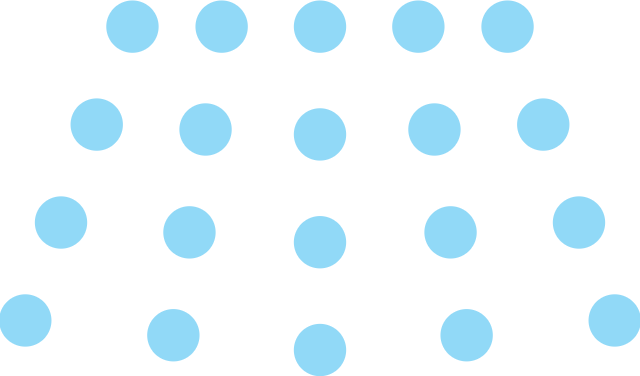
Give the GLSL for this pattern, as a WebGL 1 fragment shader.

```glsl
precision highp float;
// Draws a fan of pale blue dots: five columns spreading downward from a level top row.

uniform vec2 u_resolution;

const vec3 PAPER = vec3(1.0);
const vec3 SKY_BLUE = vec3(0.57, 0.85, 0.97);
const float DOT_RADIUS = 0.0696;
const float TOP_MARGIN = 0.0708;

// Signed distance to a disc.
float discDistance(vec2 point, vec2 center, float radius) {
  return length(point - center) - radius;
}

// Dot position: x from the middle axis, y down from the top edge.
vec2 fanCenter(float column, float row) {
  float topOffset = column * (0.2738 - 0.0122 * column);
  float spread = column * (0.0381 + 0.0047 * column);
  float rowStep = 0.2867 - 0.0131 * column;
  return vec2(topOffset + spread * row, TOP_MARGIN + rowStep * row);
}

// Distance to the nearest dot in the mirrored half of the fan.
float fanDistance(vec2 point) {
  float nearest = 10.0;
  for (int column = 0; column < 3; column++) {
    for (int row = 0; row < 4; row++) {
      vec2 center = fanCenter(float(column), float(row));
      nearest = min(nearest, discDistance(point, center, DOT_RADIUS));
    }
  }
  return nearest;
}

void main() {
  // Canvas heights, with the left half folded onto the right.
  float pixel = 1.0 / u_resolution.y;
  vec2 point = vec2(abs(gl_FragCoord.x - 0.5 * u_resolution.x),
                    u_resolution.y - gl_FragCoord.y) * pixel;

  // Smooth dot edges over one pixel.
  float coverage = clamp(0.5 - fanDistance(point) / pixel, 0.0, 1.0);
  gl_FragColor = vec4(mix(PAPER, SKY_BLUE, coverage), 1.0);
}
```
